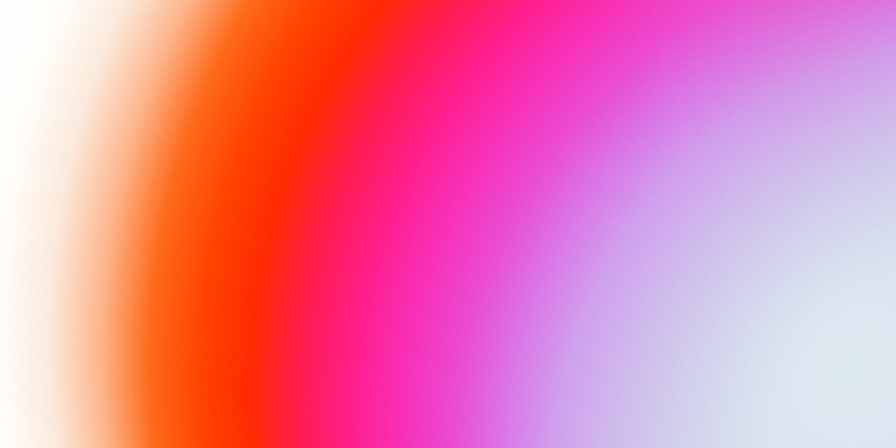
Give the GLSL for this background, as a Shadertoy shader.

```glsl
const int STOP_COUNT = 16;
const float STOP_SPACING = 0.1;

// Evenly spaced colours from the outer ring to the inner one
const vec3 RING_COLORS[STOP_COUNT] = vec3[STOP_COUNT](
    vec3(1.00, 0.99, 0.975), vec3(0.985, 0.915, 0.86),
    vec3(0.99, 0.71, 0.55), vec3(0.995, 0.41, 0.10),
    vec3(1.00, 0.265, 0.0), vec3(1.00, 0.165, 0.01),
    vec3(1.00, 0.11, 0.32), vec3(1.00, 0.12, 0.55),
    vec3(0.97, 0.19, 0.72), vec3(0.92, 0.29, 0.825),
    vec3(0.855, 0.46, 0.905), vec3(0.815, 0.625, 0.93),
    vec3(0.81, 0.72, 0.925), vec3(0.815, 0.79, 0.92),
    vec3(0.83, 0.845, 0.925), vec3(0.85, 0.89, 0.937));

// Position within nested circles whose centre drifts as they shrink
float ringPosition(vec2 p, vec2 center, vec2 drift, float radius, float shrink) {
    vec2 q = p - center;
    float a = shrink * shrink - dot(drift, drift);
    float b = radius * shrink - dot(q, drift);
    float c = radius * radius - dot(q, q);
    return (b - sqrt(max(b * b - a * c, 0.0))) / a;
}

vec3 ringColor(float position) {
    float stop = clamp(position / STOP_SPACING, 0.0, float(STOP_COUNT - 1));
    int index = min(int(stop), STOP_COUNT - 2);
    return mix(RING_COLORS[index], RING_COLORS[index + 1], stop - float(index));
}

vec2 hashGradient(vec2 cell) {
    vec3 h = fract(cell.xyx * vec3(0.1031, 0.103, 0.0973));
    h += dot(h, h.yzx + 33.33);
    float angle = 6.2832 * fract((h.x + h.y) * h.z);
    return vec2(cos(angle), sin(angle));
}

float gradientNoise(vec2 p) {
    vec2 cell = floor(p);
    vec2 f = p - cell;
    vec2 blend = f * f * f * (f * (f * 6.0 - 15.0) + 10.0);
    vec2 e = vec2(0.0, 1.0);
    float bottom = mix(dot(hashGradient(cell), f),
                       dot(hashGradient(cell + e.yx), f - e.yx), blend.x);
    float top = mix(dot(hashGradient(cell + e.xy), f - e.xy),
                    dot(hashGradient(cell + e.yy), f - e.yy), blend.x);
    return mix(bottom, top, blend.y);
}

float softGlow(vec2 p, vec2 center, float size) {
    vec2 q = (p - center) / size;
    return exp(-dot(q, q));
}

void mainImage(out vec4 fragColor, in vec2 fragCoord) {
    vec2 p = fragCoord / iResolution.y;

    // Curved colour bands fading to white on the outside
    float position = ringPosition(p, vec2(1.797, 0.284), vec2(0.385, -0.326), 1.797, 0.734);
    vec3 color = mix(vec3(1.0), ringColor(position), smoothstep(-0.1, 0.0, position));

    // Warmer pink along the upper right edge
    float upperPink = softGlow(p, vec2(1.75, 1.08), 0.28);
    color = mix(color, vec3(0.91, 0.40, 0.75), 0.3 * upperPink);

    // Pale core
    color = mix(color, vec3(0.875, 0.92, 0.95), 0.8 * softGlow(p, vec2(1.91, 0.17), 0.23));

    // Fine grain
    color += 0.015 * gradientNoise(p * 170.0);
    fragColor = vec4(clamp(color, 0.0, 1.0), 1.0);
}
```
